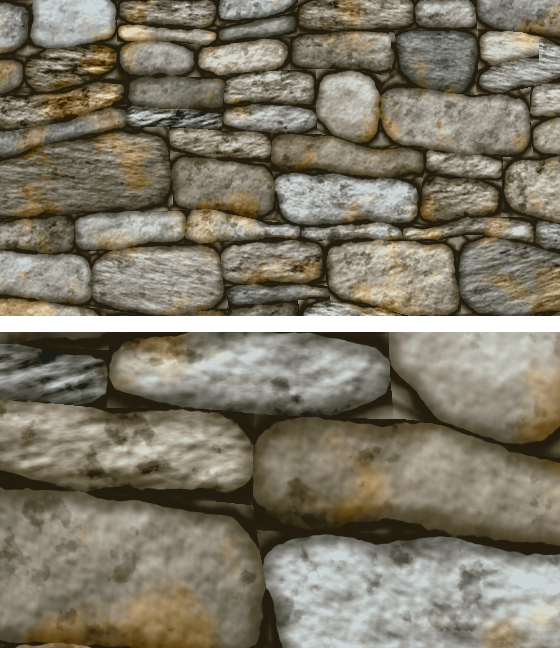
Top, the full canvas; bottom, a detail of the centre.
Give the GLSL for this texture, as a WebGL 1 fragment shader.

```glsl
precision highp float;
// Dry stone wall: wavy courses are cut into cells, some stacked in two, and
// each cell holds a superellipse stone with its own tone, grain and tilt.
// Corners left open between the stones show shaded rubble and dark joints.
uniform vec2 u_resolution;

const float ROWS = 5.6;          // courses per canvas height
const float ROW_WAVE = 0.8;      // unevenness of the courses
const float STONE_WIDTH = 0.35;  // mean stone width
const float JOINT = 0.003;       // half width of a joint
const float EDGE_ROUGH = 0.03;   // chipping of outlines
const float RELIEF = 1.15;       // strength of surface bumps
const vec2 LIGHT_STEP = vec2(-0.003, 0.006);

// Tone ramp, dark joint to pale quartz
const vec3 SHADOW = vec3(0.12, 0.11, 0.07);
const vec3 EARTH = vec3(0.31, 0.29, 0.22);
const vec3 DRAB = vec3(0.44, 0.43, 0.38);
const vec3 GREY = vec3(0.55, 0.53, 0.49);
const vec3 PALE = vec3(0.66, 0.65, 0.61);
const vec3 QUARTZ = vec3(0.78, 0.80, 0.78);
const vec3 WARM = vec3(0.045, 0.005, -0.05);
const vec3 OCHRE = vec3(0.08, 0.01, -0.09);

float hash(vec2 p) {
  vec3 a = fract(p.xyx * vec3(0.1031, 0.1030, 0.0973));
  a += dot(a, a.yzx + 33.33);
  return fract((a.x + a.y) * a.z);
}

float noise(vec2 p) {
  vec2 i = floor(p), f = fract(p);
  f = f * f * (3.0 - 2.0 * f);
  return mix(mix(hash(i), hash(i + vec2(1, 0)), f.x),
             mix(hash(i + vec2(0, 1)), hash(i + vec2(1, 1)), f.x), f.y);
}

float fbm(vec2 p) {
  float sum = 0.0, amp = 0.5;
  for (int i = 0; i < 5; i++) {
    sum += amp * noise(p);
    p = mat2(1.6, 1.2, -1.2, 1.6) * p + 7.3;
    amp *= 0.55;
  }
  return sum / 1.055;
}

vec3 ramp(float t) {
  vec3 c = mix(SHADOW, EARTH, smoothstep(0.10, 0.29, t));
  c = mix(c, DRAB, clamp((t - 0.29) / 0.14, 0.0, 1.0));
  c = mix(c, GREY, clamp((t - 0.43) / 0.10, 0.0, 1.0));
  c = mix(c, PALE, clamp((t - 0.53) / 0.12, 0.0, 1.0));
  return mix(c, QUARTZ, clamp((t - 0.65) / 0.15, 0.0, 1.25));
}

float rowEdge(float row, float x) {
  return (row + ROW_WAVE * (noise(vec2(x * 2.0 + 3.0, row * 17.0 + 40.0)) - 0.5)) / ROWS;
}

float columnEdge(float col, float row, float width) {
  return (col + 0.65 * (hash(vec2(col + 11.0, row + 71.0)) - 0.5)) * width;
}

// Finds the cell around p: offset from its centre, half size and identity
void findStone(vec2 p, out vec2 q, out vec2 size, out vec2 id) {
  vec2 lo = vec2(0.0), hi = vec2(1.0);
  id = vec2(0.0);
  for (int k = -1; k <= 1; k++) {
    float row = floor(p.y * ROWS) + float(k);
    float a = rowEdge(row, p.x), b = rowEdge(row + 1.0, p.x);
    if (p.y >= a && p.y < b) { lo.y = a; hi.y = b; id.y = row; }
  }
  float width = STONE_WIDTH * mix(0.8, 1.2, hash(vec2(id.y + 20.0, 5.0)));
  for (int k = -1; k <= 1; k++) {
    float col = floor(p.x / width) + float(k);
    float a = columnEdge(col, id.y, width), b = columnEdge(col + 1.0, id.y, width);
    if (p.x >= a && p.x < b) { lo.x = a; hi.x = b; id.x = col; }
  }
  id += 30.0;
  // Tall cells may hold two flat stones on a tilted bed
  if (hi.y - lo.y > 0.15 && hash(id + 3.7) > 0.5) {
    float tilt = (hash(id + 9.1) - 0.5) * 0.25 * (p.x - 0.5 * (lo.x + hi.x));
    float bed = mix(lo.y, hi.y, mix(0.3, 0.7, hash(id + 5.3))) + tilt;
    if (p.y > bed) { lo.y = bed; id += 50.0; } else hi.y = bed;
  }
  q = p - 0.5 * (lo + hi);
  size = max(0.5 * (hi - lo) - JOINT, vec2(0.006));
}

// Small rounded stones, 0 in their seams and 1 at their middles
float rubble(vec2 p) {
  p *= vec2(13.0, 20.0);
  float near = 9.0, next = 9.0;
  for (int y = -1; y <= 1; y++) for (int x = -1; x <= 1; x++) {
    vec2 c = floor(p) + vec2(x, y);
    float d = length(c + vec2(hash(c + 40.0), hash(c + 90.0)) - p);
    next = min(next, max(near, d));
    near = min(near, d);
  }
  return smoothstep(0.0, 0.35, next - near);
}

void main() {
  vec2 p = gl_FragCoord.xy / u_resolution.y;
  vec2 w = p + 0.035 * (vec2(noise(p * 6.0 + 9.0), noise(p * 6.0 + 50.0)) - 0.5);
  vec2 q, size, id;
  findStone(w, q, size, id);
  float kind = hash(id + 1.3), seed = hash(id + 2.9);

  // Outline: superellipse distance with chipped edge
  float n = mix(2.5, 5.0, hash(id + 6.1));
  vec2 a = max(abs(q) / size, 0.001), s = pow(a, vec2(n));
  float f = pow(s.x + s.y, 1.0 / n);
  vec2 slope = pow(a, vec2(n - 1.0)) / size * pow(f, 1.0 - n);
  float d = (f - 1.0) / length(slope) + EDGE_ROUGH * (fbm(p * 14.0) - 0.5);

  // Surface: tilted grain, streaked on some stones, lit from above
  float angle = (seed - 0.5) * 0.5, co = cos(angle), si = sin(angle);
  mat2 turn = mat2(co, -si, si, co);
  vec2 stretch = vec2(15.0, 15.0 * mix(1.0, 4.0, kind * kind));
  float grain = fbm(turn * p * stretch + seed * 60.0);
  float bump = grain - fbm(turn * (p + LIGHT_STEP) * stretch + seed * 60.0);
  float blotch = fbm(p * 7.0 + seed * 40.0), speck = noise(p * 125.0);
  float rough = mix(0.6, 1.3, hash(id + 8.7));
  float tone = mix(0.42, 0.73, hash(id + 4.4)) + 0.14 * (p.y - 0.5);
  tone += 0.35 * (blotch - 0.5) + rough * (0.3 * (grain - 0.5) + RELIEF * bump + 0.13 * (speck - 0.5));
  tone -= 0.18 * rough * smoothstep(0.60, 0.72, fbm(p * 32.0 + seed * 20.0));
  tone *= 1.0 + 0.17 * sign(q.y) * pow(a.y, 1.6);
  tone *= mix(0.5, 1.0, smoothstep(-0.002, 0.028, -d));
  vec3 stone = ramp(tone) + WARM * (hash(id + 7.7) - 0.45);
  stone += OCHRE * smoothstep(0.52, 0.72, fbm(p * 9.0 + 70.0));

  // Rubble and earth, lost in shadow close to the stones
  float fill = 0.09 + smoothstep(0.003, 0.025, d) * (0.08 + 0.3 * rubble(w) + 0.3 * (fbm(p * 30.0) - 0.5));
  vec3 gap = ramp(fill) + 0.3 * WARM;
  float soft = 0.9 / u_resolution.y;
  gl_FragColor = vec4(mix(stone, gap, smoothstep(-soft, soft, d)), 1.0);
}
```
